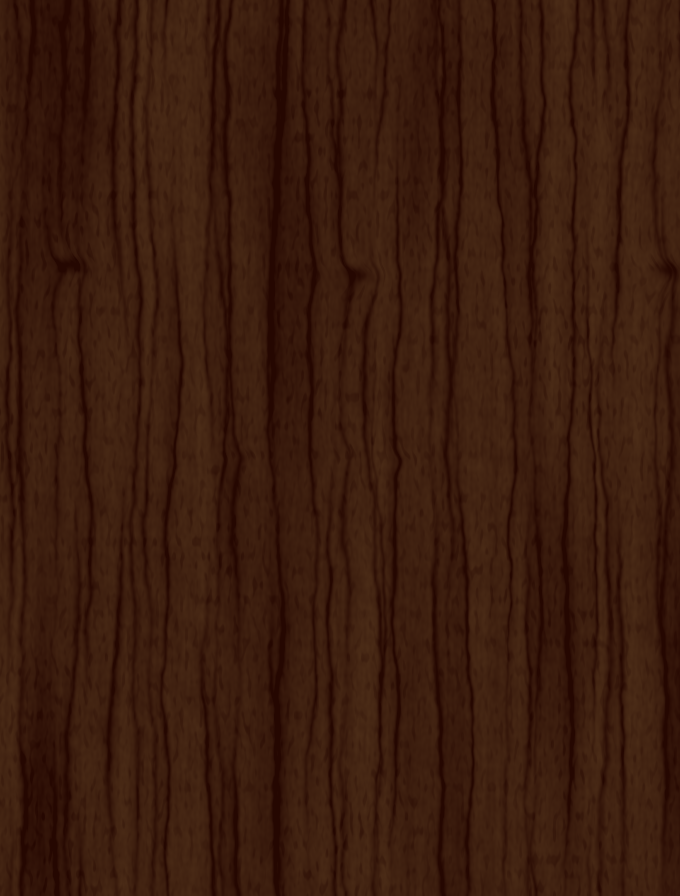
Give the GLSL for this texture, as a WebGL 2 fragment shader.

```glsl
#version 300 es
precision highp float;
// Dark brown wood veneer: wandering vertical veins over soft bands and fibres.
// Each vein lives in a jittered column and is bent by noise; a few knots warp
// the grain around them. One tone value is finally mapped to a brown ramp.
uniform vec2 u_resolution;
out vec4 fragColor;

vec2 hash2(vec2 p) {
    vec3 q = fract(vec3(p.xyx) * vec3(0.1031, 0.1030, 0.0973));
    q += dot(q, q.yzx + 33.33);
    return fract((q.xx + q.yz) * q.zy);
}

float gradientAt(vec2 corner, vec2 offset) {
    float angle = 6.2832 * hash2(corner).x;
    return dot(vec2(cos(angle), sin(angle)), offset);
}

// Gradient noise, roughly -0.7 to 0.7
float noise(vec2 p) {
    vec2 i = floor(p), f = p - i;
    vec2 s = f * f * f * (f * (f * 6.0 - 15.0) + 10.0);
    vec2 e = vec2(1.0, 0.0);
    float low = mix(gradientAt(i, f), gradientAt(i + e, f - e), s.x);
    float high = mix(gradientAt(i + e.yx, f - e.yx), gradientAt(i + 1.0, f - 1.0), s.x);
    return mix(low, high, s.y);
}

// Darkness of one family of veins, each with a fine core and a one-sided halo
float veins(vec2 p, float spacing, float seed) {
    float column = floor(p.x / spacing);
    float shade = 0.0;
    for (int k = -2; k <= 2; k++) {
        float id = column + float(k);
        vec2 rnd = hash2(vec2(id + 50.0, seed));
        float lane = id * 7.37 + seed;
        float wander = 0.65 * noise(vec2(lane, p.y * 2.6))
                     + 0.20 * noise(vec2(lane + 31.3, p.y * 11.0))
                     + 0.08 * noise(vec2(lane + 67.7, p.y * 42.0));
        float d = p.x - spacing * (id + 0.5 + 0.6 * (rnd.x - 0.5)) - 0.038 * wander;
        float width = mix(0.0022, 0.0036, rnd.y) * (1.0 + 0.7 * noise(vec2(lane, p.y * 9.0)));
        float core = exp(-d * d / (width * width));
        float side = rnd.x > 0.5 ? d : -d;
        float halo = exp(-abs(d) / mix(0.003, 0.010, smoothstep(-0.001, 0.001, side)));
        float strength = smoothstep(-0.55, 0.2, noise(vec2(lane + 13.1, p.y * 3.0)));
        shade = max(shade, strength * (0.48 * core + 0.30 * halo));
    }
    return shade;
}

void main() {
    vec2 p = gl_FragCoord.xy / u_resolution.y;
    vec2 grain = p;
    float knotTone = 0.0;

    // Two rows of knots: large ones with dark hearts, then small kinks
    for (int i = 0; i < 6; i++) {
        float n = float(i % 3);
        bool large = i < 3;
        vec2 jitter = hash2(vec2(float(i), 8.0)) - 0.5;
        vec2 center = large ? vec2(0.10 + 0.325 * n, 0.70) : vec2(0.26 + 0.10 * n, 0.49);
        vec2 q = p - center - jitter * vec2(0.06, 0.015);
        float size = large ? 1.0 : 0.45;
        float reach = exp(-q.x * q.x / (0.0011 * size));
        float bump = exp(-sqrt(q.y * q.y + 0.00002) / (0.020 * size));
        float lean = smoothstep(-0.015, 0.015, q.y) * exp(-abs(q.y) / 0.09);
        grain.x += size * reach * (0.010 * lean - 0.020 * bump);
        vec2 heart = (q + vec2(0.0, 0.15 * q.x)) / vec2(0.013, 0.008);
        vec2 glow = (q - vec2(-0.016, 0.014)) / vec2(0.016, 0.014);
        if (large) knotTone += 0.16 * exp(-dot(glow, glow)) - 0.70 * exp(-dot(heart, heart));
    }

    // Broad bands and long streaks
    float tone = 0.91;
    tone += 0.34 * noise(vec2(grain.x * 9.0 + 3.0, p.y * 0.8));
    tone += 0.32 * noise(vec2(grain.x * 34.0, p.y * 1.6 + 5.0));
    tone += 0.16 * noise(vec2(grain.x * 80.0 + 7.0, p.y * 3.0));
    tone -= 0.38 * smoothstep(0.10, 0.50, noise(vec2(grain.x * 11.0 + 20.0, p.y * 1.7)));

    // Cross ripple, fibres and short dark pores
    tone += 0.10 * noise(vec2(grain.x * 13.0, p.y * 48.0 + grain.x * 20.0));
    tone += 0.17 * noise(vec2(grain.x * 210.0, p.y * 24.0));
    tone += 0.16 * noise(p * vec2(240.0, 120.0));
    float pores = smoothstep(0.08, 0.42, noise(vec2(grain.x * 185.0 + 9.0, p.y * 62.0)));
    tone -= pores * (0.24 + 0.20 * noise(p * 7.0));

    // Main and secondary veins
    float primary = veins(grain, 0.036, 4.0);
    float secondary = 0.8 * veins(grain + vec2(0.017, 0.0), 0.071, 19.0);
    tone -= 1.25 * max(primary, secondary) + 0.3 * min(primary, secondary);
    tone = clamp(tone + knotTone, -0.05, 1.2);

    vec3 color = mix(vec3(0.150, 0.032, 0.006), vec3(0.270, 0.149, 0.076), tone);
    fragColor = vec4(color, 1.0);
}
```
